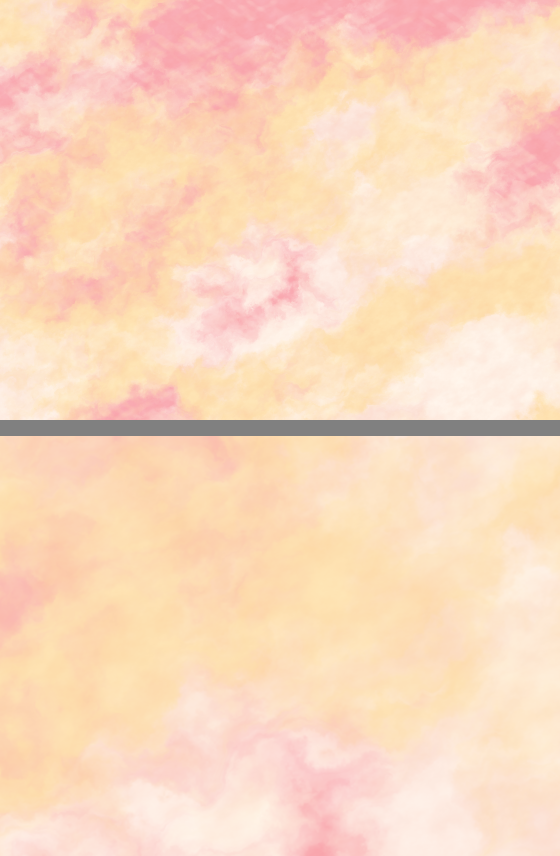
Top, the full canvas; bottom, a detail of the centre.
This texture is drawn by a WebGL 2 fragment shader. Its source:

```glsl
#version 300 es
precision highp float;
precision highp int;

uniform vec2 u_resolution;
out vec4 fragColor;

// Palette
const vec3 CREAM = vec3(0.995, 0.918, 0.835);
const vec3 WHITE = vec3(0.998, 0.944, 0.910);
const vec3 BLUSH = vec3(0.984, 0.860, 0.835);
const vec3 YELLOW = vec3(0.994, 0.874, 0.670);
const vec3 PINK = vec3(0.976, 0.665, 0.695);

// Layout, in canvas heights
const float WASH_ANGLE = 0.45;      // direction of the washes
const float SCRATCH_ANGLE = -0.60;  // direction of the dry brush marks
const float WASH_STRETCH = 0.62;
const float WASH_SCALE = 4.6;
const float CRINKLE_SCALE = 15.0;
const float CRINKLE = 0.11;         // raggedness of the wash edges
const float PINK_BIAS = 0.13;       // pull of the pink towards two corners
const float GRAIN = 0.034;

const int OCTAVES = 6;
const float GAIN = 0.56;

mat2 rotation(float a) {
    float c = cos(a), s = sin(a);
    return mat2(c, -s, s, c);
}

// Integer hash of a lattice cell, 0 to 1
float hash(vec2 cell) {
    uvec2 q = uvec2(ivec2(cell)) * uvec2(1597u, 3571u) + uvec2(911u, 357u);
    uint h = q.x ^ (q.y * 40503u);
    h = (h ^ (h >> 15)) * 73471u;
    h = (h ^ (h >> 13)) * 91193u;
    h = (h ^ (h >> 16)) * 60493u;
    return float((h ^ (h >> 14)) & 65535u) / 65535.0;
}

float noise(vec2 p) {
    vec2 i = floor(p), f = fract(p);
    f = f * f * f * (f * (f * 6.0 - 15.0) + 10.0);
    float low = mix(hash(i), hash(i + vec2(1, 0)), f.x);
    float high = mix(hash(i + vec2(0, 1)), hash(i + vec2(1, 1)), f.x);
    return mix(low, high, f.y);
}

// Layered noise, each octave turned to hide the lattice
float fbm(vec2 p) {
    mat2 turn = 2.03 * rotation(0.65);
    float sum = 0.0, total = 0.0, weight = 1.0;
    for (int i = 0; i < OCTAVES; i++) {
        sum += weight * noise(p);
        total += weight;
        weight *= GAIN;
        p = turn * p + 17.3;
    }
    return sum / total;
}

void main() {
    vec2 uv = gl_FragCoord.xy / u_resolution.y;
    float aspect = u_resolution.x / u_resolution.y;

    // Ragged, slanted coordinates for the washes
    vec2 fine = uv * CRINKLE_SCALE;
    vec2 ragged = vec2(fbm(fine + 5.0), fbm(fine + 61.0)) - 0.5;
    vec2 wash = rotation(WASH_ANGLE) * (uv + CRINKLE * ragged);
    wash *= WASH_SCALE * vec2(WASH_STRETCH, 1.0);

    // Pale ground
    float light = smoothstep(0.42, 0.64, fbm(wash + 83.0));
    float blush = smoothstep(0.42, 0.66, fbm(wash * 1.25 + 131.0));
    vec3 color = mix(CREAM, BLUSH, 0.70 * blush);
    color = mix(color, WHITE, 0.80 * light);

    // Yellow wash
    float yellow = smoothstep(0.40, 0.68, fbm(wash + 29.0) - 0.12 * (light - 0.4));
    color = mix(color, YELLOW, 0.92 * yellow);

    // Pink wash, gathered at the top right and a little at the bottom left
    float topRight = smoothstep(0.55, 1.15, 0.4 * uv.x / aspect + 0.85 * uv.y);
    float bottomLeft = smoothstep(0.35, 0.0, length(uv - vec2(0.28, 0.0)));
    float density = fbm(wash + 211.0) + PINK_BIAS * (topRight + 0.7 * bottomLeft - 0.55);
    float pink = smoothstep(0.46, 0.77, density);

    // Dry brush marks that break up the dense pink
    float along = noise(rotation(WASH_ANGLE) * uv * vec2(18.0, 85.0));
    float across = noise(rotation(SCRATCH_ANGLE) * uv * vec2(22.0, 95.0) + 40.0);
    float marks = along + across - 1.0;
    pink *= 1.0 + 0.35 * marks * smoothstep(0.10, 0.60, pink);
    color = mix(color, PINK, clamp(pink, 0.0, 1.0));

    // Soft paper mottling
    float mottle = fbm(rotation(WASH_ANGLE) * uv * vec2(32.0, 46.0) + 7.0) - 0.5;
    color += GRAIN * mottle * vec3(0.2, 2.0, 2.4);

    fragColor = vec4(clamp(color, 0.0, 1.0), 1.0);
}
```
